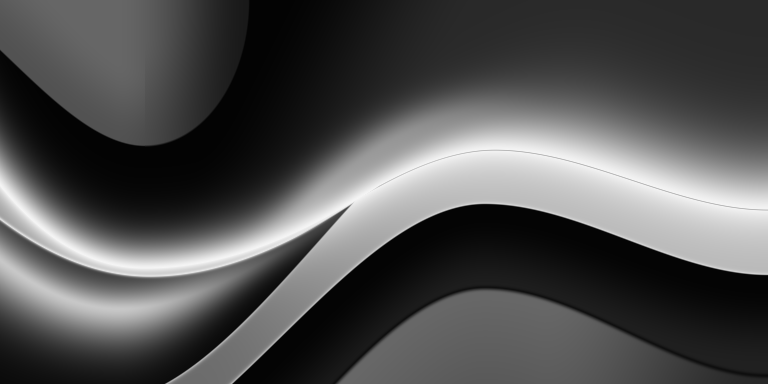
This background is drawn by a Shadertoy shader. Its source:

```glsl
// Flowing monochrome satin waves: a glowing crest, a folded ribbon and dark hollows.

// Curve knots: x, height, slope (canvas is 2 wide, 1 high)
const vec3 CREST_START = vec3(0.0, 0.518, -1.25);
const vec3 CREST_TROUGH = vec3(0.378, 0.302, 0.0);
const vec3 CREST_RISE = vec3(0.911, 0.471, 0.60);
const vec3 CREST_PEAK = vec3(1.289, 0.609, 0.0);
const vec3 CREST_END = vec3(2.0, 0.453, 0.0);
const vec3 FOLD_START = vec3(0.0, 0.430, -0.75);
const vec3 FOLD_TROUGH = vec3(0.39, 0.281, 0.0);
const vec3 FOLD_TIP = vec3(0.917, 0.469, 0.65);
const vec3 SHEEN_START = vec3(0.0, 0.323, -0.8);
const vec3 SHEEN_TROUGH = vec3(0.3125, 0.195, 0.0);
const vec3 SHEEN_END = vec3(0.781, 0.375, 0.6);
const vec3 VEIL_START = vec3(0.625, 0.362, 0.5);
const vec3 VEIL_RISE = vec3(1.013, 0.633, 0.55);
const vec3 VEIL_PEAK = vec3(1.38, 0.73, 0.0);
const vec3 RIBBON_FOOT = vec3(0.43, 0.0, 0.55);
const vec3 RIBBON_TIP = vec3(0.917, 0.469, 1.1);
const vec3 HOLLOW_FOOT = vec3(0.604, 0.0, 0.92);
const vec3 HOLLOW_PEAK = vec3(1.263, 0.469, 0.0);
const vec3 HOLLOW_END = vec3(2.0, 0.284, 0.0);
const vec3 HILL_FOOT = vec3(0.872, 0.0, 1.05);
const vec3 HILL_PEAK = vec3(1.263, 0.25, 0.0);
const vec3 HILL_END = vec3(2.0, 0.021, 0.0);
const vec3 LOBE_START = vec3(0.0, 0.87, -0.95);
const vec3 LOBE_BOTTOM = vec3(0.378, 0.62, 0.0);
const vec2 LOBE_RADIUS = vec2(0.271, 0.38);

const float WHITE = 0.96;
const float LINE_WIDTH = 0.004;

// Cubic through two knots, straight beyond them; returns height and slope
vec2 segment(float x, vec3 a, vec3 b) {
    float w = b.x - a.x;
    float t = clamp((x - a.x) / w, 0.0, 1.0);
    float rise = b.y - a.y, u = 1.0 - t;
    float y = a.y + rise * t * t * (3.0 - 2.0 * t)
            + w * t * u * (a.z * u - b.z * t);
    float slope = 6.0 * rise / w * t * u
                + a.z * u * (1.0 - 3.0 * t) + b.z * t * (3.0 * t - 2.0);
    return vec2(y + slope * (x - a.x - t * w), slope);
}

vec2 curve(float x, vec3 a, vec3 b, vec3 c) {
    return x < b.x ? segment(x, a, b) : segment(x, b, c);
}

// Approximate signed distance, positive above the curve
float above(vec2 p, vec2 c) {
    return (p.y - c.x) * inversesqrt(1.0 + c.y * c.y);
}

float falloff(float d, float width, float power) {
    return exp(-pow(abs(d) / width + 1e-5, power));
}

float cover(float d) {
    float aa = 1.0 / iResolution.y;
    return smoothstep(-aa, aa, d);
}

void mainImage(out vec4 fragColor, in vec2 fragCoord) {
    vec2 p = fragCoord / iResolution.xy * vec2(2.0, 1.0);
    float x = p.x;

    vec2 crestCurve = x < CREST_RISE.x
        ? curve(x, CREST_START, CREST_TROUGH, CREST_RISE)
        : curve(x, CREST_RISE, CREST_PEAK, CREST_END);
    float crest = above(p, crestCurve);
    float fold = above(p, curve(x, FOLD_START, FOLD_TROUGH, FOLD_TIP));
    float sheen = above(p, curve(x, SHEEN_START, SHEEN_TROUGH, SHEEN_END));
    float veil = above(p, curve(x, VEIL_START, VEIL_RISE, VEIL_PEAK));
    float ribbon = above(p, segment(x, RIBBON_FOOT, RIBBON_TIP));
    float hollow = above(p, curve(x, HOLLOW_FOOT, HOLLOW_PEAK, HOLLOW_END));
    float hill = above(p, curve(x, HILL_FOOT, HILL_PEAK, HILL_END));

    // Dark upper field with the glow rising from the crest
    float field = 0.01 + 0.15 * smoothstep(0.72, 1.25, x + 0.5 * (1.0 - p.y));
    field += 0.10 * falloff(crest, 0.14, 2.0) * (1.0 - smoothstep(0.5, 1.0, x));
    float veilGlow = smoothstep(0.6, 0.85, x) * (1.0 - smoothstep(0.95, 1.45, x));
    field = mix(field, 0.65, 0.7 * veilGlow * falloff(veil, 0.055, 1.7));
    float glowWidth = mix(0.062, 0.13, smoothstep(0.9, 1.6, x));
    float shade = mix(field, WHITE, falloff(crest, glowWidth, 1.4));

    // Upper left lobe
    vec2 q = (p - vec2(LOBE_BOTTOM.x, 1.0)) / LOBE_RADIUS;
    float lobe = x < LOBE_BOTTOM.x ? above(p, segment(x, LOBE_START, LOBE_BOTTOM))
                                   : (1.0 - length(q)) * LOBE_RADIUS.x;
    float lobeShade = mix(0.12, 0.40, 1.0 - smoothstep(0.3, 0.66, x));
    lobeShade *= 0.8 + 0.2 * smoothstep(0.0, 0.2, lobe);
    shade = mix(shade, lobeShade, cover(lobe));

    // Thin strip between the crest and the fold line
    float strip = mix(0.55, WHITE, falloff(crest, 0.03, 1.0));
    shade = mix(shade, strip, cover(-crest));

    // Shadowed fold with its own soft sheen
    float narrowing = smoothstep(0.3, 0.75, x);
    float sheenWidth = sheen > 0.0 ? 0.055 : mix(0.095, 0.035, narrowing);
    float foldBase = sheen > 0.0 ? 0.18 : 0.03;
    float sheenPeak = mix(0.78, 0.25, smoothstep(0.3, 0.85, x));
    float foldShade = mix(foldBase, sheenPeak, falloff(sheen, sheenWidth, 1.5));
    shade = mix(shade, foldShade, cover(min(-fold, -crest)));
    float foldLine = falloff(fold, LINE_WIDTH, 1.5) * (1.0 - smoothstep(0.75, 0.917, x));
    shade = mix(shade, WHITE, 0.85 * foldLine);

    // Satin ribbon with bright rims
    float body = mix(0.42, 0.71, smoothstep(0.5, 1.3, x));
    body = mix(body, WHITE, falloff(crest, 0.06, 1.0));
    float rims = falloff(hollow, LINE_WIDTH, 1.2)
               + falloff(ribbon, LINE_WIDTH, 1.2) * (1.0 - smoothstep(0.6, 0.917, x));
    body = mix(body, WHITE, 0.8 * min(rims, 1.0));
    shade = mix(shade, body, cover(min(-crest, -ribbon)));

    // Hollow below the ribbon and the grey hill inside it
    shade = mix(shade, 0.015 + 0.11 * smoothstep(0.03, 0.24, -hollow), cover(-hollow));
    float hillShade = 0.41 - 0.25 * smoothstep(1.4, 2.0, x) - 0.25 * max(-hill, 0.0);
    shade = mix(shade, hillShade, cover(-hill));
    shade *= 1.0 - 0.6 * falloff(hill, 0.006, 2.0);

    fragColor = vec4(vec3(clamp(shade, 0.0, 1.0)), 1.0);
}
```
